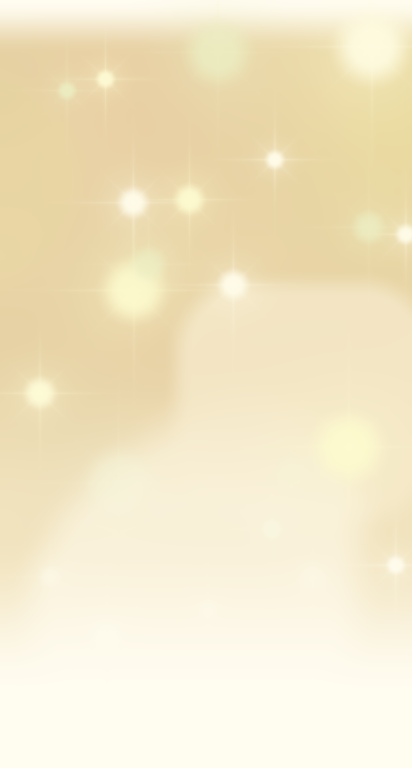
Give the GLSL for this background, as a Shadertoy shader.

```glsl
// Warm champagne backdrop with pale clouds, soft bokeh lights and star glints.

const float ASPECT = 0.535;
const vec3 TAN = vec3(0.905, 0.825, 0.645);
const vec3 GOLD = vec3(0.915, 0.855, 0.625);
const vec3 PEACH = vec3(0.910, 0.810, 0.640);
const vec3 SAND = vec3(0.940, 0.885, 0.740);
const vec3 CLOUD = vec3(0.960, 0.912, 0.790);
const vec3 CREAM = vec3(0.980, 0.948, 0.860);
const vec3 IVORY = vec3(1.000, 0.988, 0.943);
const vec3 LEMON = vec3(0.990, 0.980, 0.800);
const vec3 MINT = vec3(0.925, 0.932, 0.765);

// Glints: centre, radius, yellowness
const vec4 GLINTS[11] = vec4[11](
    vec4(0.483, 0.939, 0.058, 0.45), vec4(0.173, 0.736, 0.024, 0.15),
    vec4(0.246, 0.740, 0.024, 0.90), vec4(0.357, 0.792, 0.015, 0.20),
    vec4(0.303, 0.629, 0.024, 0.20), vec4(0.174, 0.622, 0.050, 0.95),
    vec4(0.052, 0.488, 0.025, 0.70), vec4(0.453, 0.418, 0.054, 0.95),
    vec4(0.137, 0.897, 0.015, 0.80), vec4(0.514, 0.264, 0.015, 0.10),
    vec4(0.527, 0.695, 0.016, 0.20));

// Bokeh: centre, radius, opacity
const vec4 BOKEH[11] = vec4[11](
    vec4(0.283, 0.932, 0.052, 0.85), vec4(0.193, 0.656, 0.028, 0.75),
    vec4(0.479, 0.704, 0.026, 0.80), vec4(0.087, 0.882, 0.015, 0.85),
    vec4(0.154, 0.371, 0.054, 0.60), vec4(0.378, 0.382, 0.028, 0.35),
    vec4(0.353, 0.311, 0.016, 0.80), vec4(0.065, 0.249, 0.017, 0.60),
    vec4(0.406, 0.247, 0.024, 0.50), vec4(0.270, 0.206, 0.015, 0.50),
    vec4(0.139, 0.173, 0.025, 0.60));

float hash(vec2 cell) {
    vec3 q = fract(vec3(cell.xyx) * 0.1031);
    q += dot(q, q.yzx + 33.33);
    return fract((q.x + q.y) * q.z);
}

float noise(vec2 p) {
    vec2 cell = floor(p);
    vec2 f = smoothstep(0.0, 1.0, fract(p));
    vec2 e = vec2(0.0, 1.0);
    return mix(mix(hash(cell), hash(cell + e.yx), f.x),
               mix(hash(cell + e.xy), hash(cell + e.yy), f.x), f.y);
}

// Coverage of a shape whose edge is blurred by the given width
float softFill(float dist, float blur) {
    return 1.0 - smoothstep(-blur, blur, dist);
}

float roundBox(vec2 p, vec2 halfSize, float radius) {
    vec2 q = abs(p) - halfSize + radius;
    return length(max(q, 0.0)) + min(max(q.x, q.y), 0.0) - radius;
}

float smoothUnion(float a, float b, float k) {
    float h = max(k - abs(a - b), 0.0) / k;
    return min(a, b) - h * h * k * 0.25;
}

float blob(vec2 p, vec2 centre, vec2 size) {
    vec2 q = (p - centre) / size;
    return exp(-dot(q, q));
}

// Thin streak along x that fades out over its reach
float streak(vec2 d, float reach) {
    float fade = max(1.0 - abs(d.x) / reach, 0.0);
    return exp(-abs(d.y) / 0.0016) * fade * fade;
}

float starRays(vec2 d, float radius) {
    float reach = 0.07 + 2.4 * radius;
    vec2 diagonal = vec2(d.x + d.y, d.x - d.y) * 0.7071;
    float cross4 = streak(d, reach) + streak(d.yx, reach);
    float slant = streak(diagonal, reach * 0.6) + streak(diagonal.yx, reach * 0.6);
    return min(cross4 + 0.6 * slant, 1.0);
}

float glowDisc(float dist, float radius) {
    float core = 1.0 - smoothstep(0.35 * radius, 1.05 * radius, dist);
    float halo = exp(-pow(dist / (1.4 * radius), 2.0));
    return core * 0.7 + halo * 0.3;
}

vec3 background(vec2 p) {
    // Golden field, paler towards the bottom
    vec3 col = mix(TAN, GOLD, blob(p, vec2(0.53, 0.86), vec2(0.14, 0.17)));
    col = mix(col, PEACH, 0.75 * blob(p, vec2(0.17, 0.86), vec2(0.11, 0.12)));
    col = mix(col, PEACH, 0.60 * blob(p, vec2(0.20, 0.52), vec2(0.07, 0.10)));
    col = mix(col, GOLD, 0.30 * softFill(length(p - vec2(-0.04, 0.77)) - 0.14, 0.02));
    col = mix(col, SAND, smoothstep(0.58, 0.32, p.y));
    col += 0.016 * (noise(p * 9.0) - 0.5);

    // Overlapping clouds
    float panel = roundBox(p - vec2(0.395, 0.478), vec2(0.165, 0.153), 0.09);
    col = mix(col, CLOUD, 0.85 * softFill(panel, 0.02));
    float mound = smoothUnion(length(p - vec2(0.25, 0.20)) - 0.21,
                              length(p - vec2(0.325, 0.345)) - 0.14, 0.08);
    vec3 moundColor = mix(CLOUD, CREAM, smoothstep(0.50, 0.32, p.y));
    col = mix(col, moundColor, 0.9 * softFill(mound, 0.035));

    // Ivory fades at both ends
    col = mix(col, IVORY, smoothstep(0.31, 0.09, p.y));
    return mix(col, IVORY, smoothstep(0.93, 1.0, p.y));
}

void mainImage(out vec4 fragColor, in vec2 fragCoord) {
    vec2 p = fragCoord / iResolution.xy * vec2(ASPECT, 1.0);
    vec3 col = background(p);

    // Bright glints with star rays
    for (int i = 0; i < 11; i++) {
        vec4 g = GLINTS[i];
        vec2 d = p - g.xy;
        vec3 tint = mix(IVORY, LEMON, g.w);
        col = mix(col, tint, 0.42 * starRays(d, g.z));
        col = mix(col, tint, 0.96 * glowDisc(length(d), g.z));
    }

    // Greenish bokeh, turning ivory lower down
    for (int i = 0; i < 11; i++) {
        vec4 b = BOKEH[i];
        vec2 d = p - b.xy;
        vec3 tint = mix(IVORY, MINT, smoothstep(0.10, 0.65, b.y));
        col = mix(col, mix(tint, LEMON, 0.3), 0.35 * b.w * starRays(d, b.z));
        col = mix(col, tint, b.w * glowDisc(length(d), b.z));
    }

    fragColor = vec4(clamp(col, 0.0, 1.0), 1.0);
}
```
